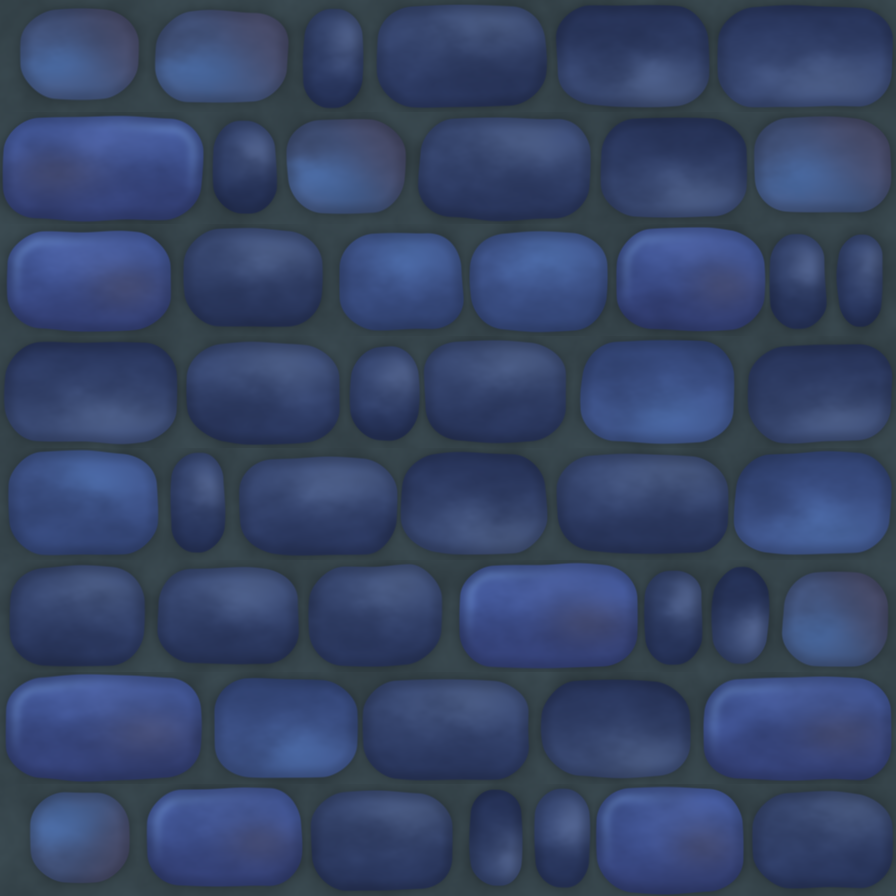
Reproduce this texture procedurally as a WebGL 2 fragment shader.

```glsl
#version 300 es
precision highp float;
uniform vec2 u_resolution;
out vec4 fragColor;

#define ROWS 8.0
#define SEED 17.0
#define EDGE_SOFTNESS 0.012
#define EDGE_WOBBLE 0.035
#define CORNER_RADIUS 0.27
#define BULGE 0.035
#define GAP_MIN 0.06
#define GAP_MAX 0.17
#define BRUSH_STRENGTH 0.22
#define SHADOW_WIDTH 0.05

const vec3 MORTAR = vec3(0.21, 0.265, 0.29);
const vec3 MAUVE = vec3(0.285, 0.29, 0.40);
const vec3 CREST = vec3(0.34, 0.45, 0.69);

// Stone kinds: crested, slate, mauve, blue, narrow
const int NARROW = 4;
const int STONES_IN_ROW[8] = int[8](7, 5, 7, 6, 6, 7, 6, 6);
const float WIDTH[5] = float[5](1.62, 1.36, 1.14, 1.36, 0.62);
const float HEIGHT[5] = float[5](0.92, 0.89, 0.83, 0.90, 0.85);
const vec3 SHADE[5] = vec3[5](vec3(0.20, 0.25, 0.46), vec3(0.16, 0.21, 0.36),
    vec3(0.25, 0.31, 0.46), vec3(0.20, 0.27, 0.46), vec3(0.15, 0.20, 0.35));
const vec3 BODY[5] = vec3[5](vec3(0.25, 0.33, 0.58), vec3(0.21, 0.27, 0.43),
    vec3(0.26, 0.33, 0.49), vec3(0.24, 0.32, 0.53), vec3(0.20, 0.26, 0.42));
const vec3 GLOW[5] = vec3[5](vec3(0.29, 0.37, 0.62), vec3(0.30, 0.37, 0.53),
    vec3(0.28, 0.41, 0.63), vec3(0.29, 0.41, 0.64), vec3(0.33, 0.40, 0.57));
const vec2 GLOW_AT[5] = vec2[5](vec2(0.1, 0.7), vec2(0.3, 0.6),
    vec2(-0.35, 0.35), vec2(0.2, 0.55), vec2(0.45, 0.35));

float hash(vec2 p) {
    vec3 q = fract(vec3(p.xyx + SEED) * 0.1031);
    q += dot(q, q.yzx + 33.33);
    return fract((q.x + q.y) * q.z);
}

float noise(vec2 p) {
    vec2 i = floor(p), f = fract(p);
    f = f * f * (3.0 - 2.0 * f);
    return mix(mix(hash(i), hash(i + vec2(1, 0)), f.x),
               mix(hash(i + vec2(0, 1)), hash(i + vec2(1, 1)), f.x), f.y);
}

float fbm(vec2 p) {
    float sum = 0.0, amp = 0.53;
    for (int i = 0; i < 4; i++) {
        sum += amp * noise(p);
        p = mat2(1.6, 1.2, -1.2, 1.6) * p + 7.3;
        amp *= 0.5;
    }
    return sum;
}

// Crowded rows hold two narrow stones side by side, some others hold one
int stoneKind(float row, int i, int count) {
    int first = int(hash(vec2(row, 51.0)) * float(count - 1));
    bool crowded = count > 6 && (i == first || i == first + 1);
    bool single = count == 6 && i == first && hash(vec2(row, 63.0)) > 0.5;
    if (crowded || single) return NARROW;
    float pick = hash(vec2(float(i) + 3.0, row * 5.0 + 11.0));
    return pick < 0.4 ? 1 : pick < 0.6 ? 0 : pick < 0.8 ? 2 : 3;
}

float stoneWidth(float row, int i, int count) {
    float vary = hash(vec2(float(i) + 20.0, row + 31.0)) - 0.5;
    return WIDTH[stoneKind(row, i, count)] * (1.0 + 0.2 * vary);
}

float stoneDistance(vec2 p, vec2 halfSize) {
    vec2 s = p / halfSize;
    float radius = min(CORNER_RADIUS, 0.75 * halfSize.x);
    vec2 q = abs(p) - halfSize + radius + BULGE * min(s.yx * s.yx, 1.0);
    return length(max(q, 0.0)) + min(max(q.x, q.y), 0.0) - radius;
}

// s spans -1 to 1 across the stone, d is the distance to its edge
vec3 paintStone(int kind, vec2 s, float d, vec2 p, vec2 id) {
    float side = hash(id + 71.0) < 0.5 ? -1.0 : 1.0;
    float rise = kind == 0 || hash(id + 83.0) < 0.55 ? 1.0 : -1.0;
    float brush = fbm(p * vec2(2.2, 3.4) + id * 9.0) - 0.5;
    vec2 t = vec2(s.x, s.y * rise) + 0.5 * brush;

    vec3 color = mix(SHADE[kind], BODY[kind], smoothstep(-0.9, 0.7, t.y));
    vec2 away = (t - GLOW_AT[kind]) * vec2(1.2, 1.6);
    color = mix(color, GLOW[kind], 0.8 * exp(-1.6 * dot(away, away)));
    if (kind == 2)
        color = mix(color, MAUVE, 0.85 * smoothstep(-0.1, 0.9, 0.75 * t.x - 0.4 * t.y));
    if (kind == 0) {
        vec2 patchAt = s - vec2(side * -0.45, -0.1);
        color = mix(color, MAUVE, 0.55 * exp(-5.0 * dot(patchAt, patchAt)));
        float band = (d + 0.09) / 0.055;
        float facing = smoothstep(0.15, 1.0, 0.55 * s.y + 0.65 * side * s.x);
        color = mix(color, CREST, 0.75 * facing * exp(-band * band));
    }
    color *= 1.0 + BRUSH_STRENGTH * brush;
    return color * (1.0 - 0.14 * smoothstep(-0.13, 0.0, d));
}

void main() {
    vec2 p = gl_FragCoord.xy / u_resolution * ROWS;
    float row = min(floor(p.y), ROWS - 1.0);
    int count = STONES_IN_ROW[int(row)];
    vec2 wobble = vec2(noise(p * 2.7), noise(p * 2.7 + 40.0)) - 0.5;
    vec2 q = p + EDGE_WOBBLE * wobble;

    // Fit the widths of the row to the canvas
    float total = 0.0;
    for (int i = 0; i < count; i++) total += stoneWidth(row, i, count);
    float margin = 0.35 * smoothstep(0.6, 1.0, hash(vec2(row, 97.0)));
    float fit = (ROWS - margin) / total;

    // Find the nearest stone of the row
    float d = 9.0, left = hash(vec2(row, 101.0)) < 0.5 ? margin : 0.0;
    int kind = 0;
    vec2 s = vec2(0.0), id = vec2(0.0);
    for (int i = 0; i < count; i++) {
        vec2 key = vec2(float(i), row);
        int k = stoneKind(row, i, count);
        float w = stoneWidth(row, i, count) * fit;
        float gap = mix(GAP_MIN, GAP_MAX, pow(hash(key + 5.0), 2.0));
        float h = HEIGHT[k] + 0.06 * (hash(key + 13.0) - 0.5);
        vec2 jitter = (vec2(hash(key + 27.0), hash(key + 39.0)) - 0.5) * vec2(gap, 0.95 - h);
        vec2 local = q - vec2(left + 0.5 * w, row + 0.5) - 0.6 * jitter;
        local.x += local.y * 0.06 * (hash(key + 45.0) - 0.5);
        vec2 halfSize = 0.5 * vec2(w - gap, h);
        float dist = stoneDistance(local, halfSize);
        if (dist < d) { d = dist; kind = k; s = local / halfSize; id = key; }
        left += w;
    }

    // Mottled mortar, darker beside the stones
    vec3 mortar = MORTAR * (0.9 + 0.24 * fbm(p * 3.5));
    mortar *= 1.0 - 0.16 * exp(-max(d, 0.0) / SHADOW_WIDTH);
    float soft = max(EDGE_SOFTNESS, ROWS / u_resolution.y);
    vec3 stone = paintStone(kind, s, d, p, id);
    fragColor = vec4(mix(stone, mortar, smoothstep(-soft, soft, d)), 1.0);
}
```
